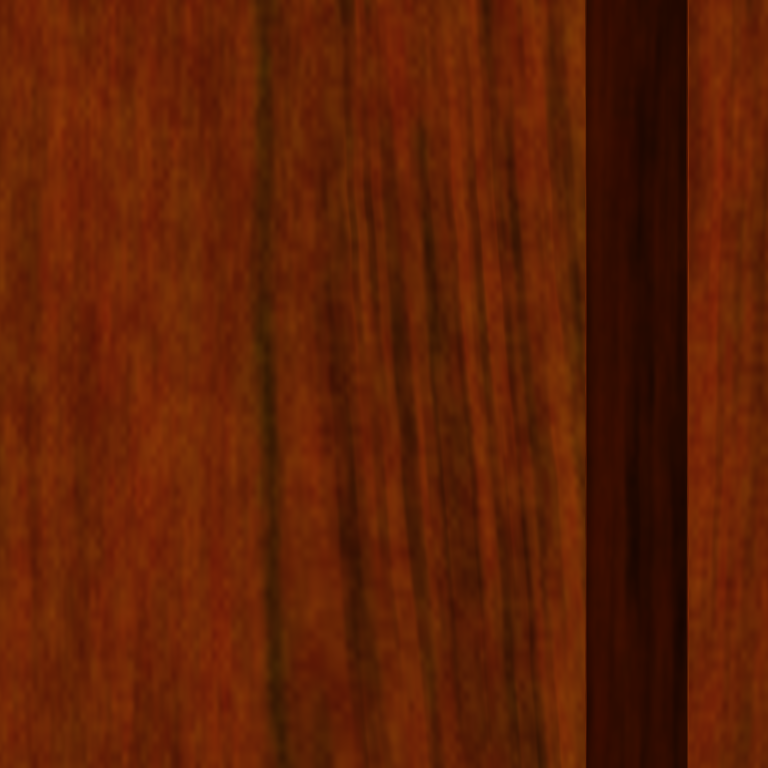
Write a WebGL 1 fragment shader that draws this texture.

```glsl
precision highp float;

uniform vec2 u_resolution;

#define STRIP_LEFT 0.763
#define STRIP_RIGHT 0.895
#define EDGE_SOFT 0.0018
#define BOARD_TONE 0.442
#define STRIP_TONE 0.215
#define STREAK_DEPTH 0.19
#define GRAIN_DEPTH 0.16
#define MOTTLE_DEPTH 0.1
#define HEART_DEPTH 0.18
#define GRAIN_LEAN 0.07

float hash(vec2 p) {
  return fract(sin(dot(p, vec2(127.1, 311.7))) * 43758.5453);
}

float noise(vec2 p) {
  vec2 cell = floor(p);
  vec2 f = fract(p);
  f = f * f * (3.0 - 2.0 * f);
  float low = mix(hash(cell), hash(cell + vec2(1.0, 0.0)), f.x);
  float high = mix(hash(cell + vec2(0.0, 1.0)), hash(cell + vec2(1.0, 1.0)), f.x);
  return mix(low, high, f.y);
}

// Long fibres at several widths, centred on zero
float fibres(vec2 p) {
  float sum = 0.0;
  float weight = 0.36;
  vec2 scale = vec2(27.0, 2.4);
  for (int i = 0; i < 4; i++) {
    sum += weight * (noise(p * scale + float(i) * 17.3) - 0.5);
    scale *= vec2(1.75, 1.8);
    weight *= 0.95;
  }
  return sum;
}

// Short soft flecks, centred on zero
float mottle(vec2 p) {
  float broad = noise(p * vec2(45.0, 26.0) + 5.7);
  float fine = noise(p * vec2(125.0, 75.0) + 41.0);
  return 0.45 * broad + 0.55 * fine - 0.5;
}

// Close, long dark streaks in two widths, 0 to about 1
float streaks(vec2 p) {
  float wide = smoothstep(0.35, 0.9, noise(p * vec2(46.0, 1.5) + 8.2));
  float thin = smoothstep(0.35, 0.9, noise(p * vec2(98.0, 2.8) + 63.0));
  float broken = 0.65 + 0.7 * noise(p * vec2(60.0, 16.0) + 29.0);
  return (0.58 * wide + 0.42 * thin) * broken;
}

float edge(float at, float x) {
  return smoothstep(at - EDGE_SOFT, at + EDGE_SOFT, x);
}

void main() {
  vec2 uv = gl_FragCoord.xy / u_resolution;
  float x = uv.x;
  float down = 1.0 - uv.y;

  // Board masks
  float pastLeft = edge(STRIP_LEFT, x);
  float sideBoard = edge(STRIP_RIGHT, x);
  float strip = pastLeft - sideBoard;
  float mainBoard = 1.0 - pastLeft;
  float figure = smoothstep(0.36, 0.47, x) * mainBoard;

  // Grain coordinates: leaning in the figured part, slightly wavy everywhere
  vec2 p = uv;
  p.x -= GRAIN_LEAN * down * smoothstep(0.3, 0.55, x) * mainBoard;
  p.x += 0.03 * down * down * sideBoard;
  p.x += 0.01 * (noise(uv * vec2(4.0, 3.0)) - 0.5);
  p.x += 0.003 * (noise(uv * vec2(18.0, 16.0) + 3.0) - 0.5);
  p.x += 3.0 * strip + 7.0 * sideBoard;

  float grain = fibres(p);
  float flecks = mottle(p);
  float streak = streaks(p);
  float boardStreak = streak * mix(0.2, 1.0, figure + 0.45 * sideBoard);

  // Dark heart band with ragged sides and a soft shadow on its right
  float heartX = 0.343 + 0.025 * down * down * down;
  float ragged = noise(uv * vec2(28.0, 10.0)) + 0.6 * noise(uv * vec2(80.0, 40.0)) - 0.8;
  float offset = x - heartX + 0.007 * ragged;
  float line = exp(-pow(offset / 0.015, 2.0));
  line *= 0.45 + 0.55 * noise(uv * vec2(75.0, 9.0) + 12.0);
  float shadow = exp(-max(offset, 0.0) / 0.06) * smoothstep(-0.02, 0.015, offset);
  float heart = line + 0.25 * shadow;

  // Brightness of the boards
  float tone = BOARD_TONE;
  tone += GRAIN_DEPTH * grain + MOTTLE_DEPTH * flecks;
  tone -= STREAK_DEPTH * boardStreak + HEART_DEPTH * heart * mainBoard;
  tone += 0.03 * smoothstep(0.69, 0.75, x) * mainBoard;

  // Recessed strip, streaked and shaded towards both sides
  float across = (x - STRIP_LEFT) / (STRIP_RIGHT - STRIP_LEFT);
  float shade = 0.05 * smoothstep(0.7, 1.0, across)
              + 0.03 * (1.0 - smoothstep(0.0, 0.1, across));
  float stripTone = STRIP_TONE + 0.1 * grain + 0.035 * flecks - 0.085 * streak - shade;
  tone = mix(tone, stripTone, strip);
  tone += 0.04 * sideBoard * (1.0 - smoothstep(0.0, 0.005, x - STRIP_RIGHT));

  // Hue drifts between red and amber; dark streaks turn olive
  float amber = 0.45 * noise(p * vec2(32.0, 4.0) + 91.0)
              + 0.55 * noise(p * vec2(75.0, 22.0) + 55.0) - 0.5;
  float greenShare = 0.335 + 0.14 * amber + 0.12 * flecks;
  greenShare += 0.04 * boardStreak + 0.14 * line * mainBoard;
  greenShare += 0.06 * smoothstep(0.68, 0.75, x) * mainBoard;
  greenShare = mix(greenShare, 0.235 + 0.06 * amber, strip);
  float blueShare = mix(0.052, 0.02, strip);

  gl_FragColor = vec4(max(tone, 0.03) * vec3(1.0, greenShare, blueShare), 1.0);
}
```
